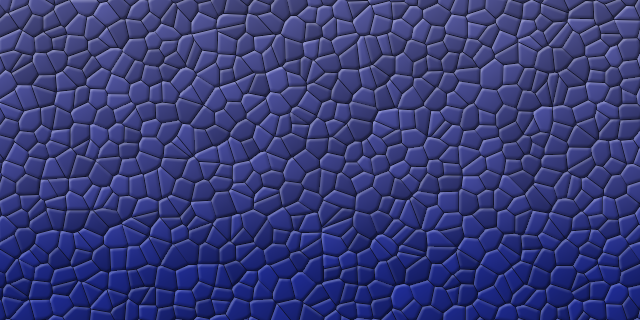
This texture is drawn by a Shadertoy shader. Its source:

```glsl
// Bevelled blue mosaic: irregular Voronoi tiles with fine dark joints,
// lit from the upper left, over a vertical gradient from slate to deep blue.
// Joints and bevels come from a second pass over the neighbouring sites.

#define ROWS 18.0
#define JITTER 1.0
#define JOINT_HALF_WIDTH 0.018
#define FAINT_JOINT_SHARE 0.22
#define BEVEL_WIDTH 0.25
#define HIGHLIGHT 0.23
#define SHADOW 0.38
#define TILE_VARIATION 0.24
#define TILE_TILT 0.16
#define TOP_COLOR vec3(0.280, 0.290, 0.520)
#define MIDDLE_COLOR vec3(0.220, 0.237, 0.505)
#define BOTTOM_COLOR vec3(0.100, 0.140, 0.475)

const vec3 JOINT_COLOR = vec3(0.045, 0.050, 0.110);
const vec2 LIGHT_DIRECTION = vec2(-0.6, 0.8);

// Sine-free hash: two values in 0..1 per grid cell.
vec2 hash2(vec2 p) {
    vec3 q = fract(vec3(p.xyx) * vec3(0.1031, 0.1030, 0.0973));
    q += dot(q, q.yzx + 33.33);
    return fract((q.xx + q.yz) * q.zy);
}

vec2 sitePosition(vec2 cell) {
    return cell + 0.5 + JITTER * (hash2(cell + 17.0) - 0.5);
}

vec2 nearestCell(vec2 p) {
    vec2 home = floor(p), best = home;
    float bestDistance = 1e5;
    for (int y = -1; y <= 1; y++)
    for (int x = -1; x <= 1; x++) {
        vec2 cell = home + vec2(x, y);
        vec2 offset = sitePosition(cell) - p;
        float d = dot(offset, offset);
        if (d < bestDistance) {
            bestDistance = d;
            best = cell;
        }
    }
    return best;
}

// Returns the joint darkness and the summed bevel slope towards the light.
vec2 jointAndBevel(vec2 p, vec2 tile, float pixel) {
    vec2 site = sitePosition(tile);
    float joint = 0.0, slope = 0.0;
    for (int y = -2; y <= 2; y++)
    for (int x = -2; x <= 2; x++) {
        if (x == 0 && y == 0) continue;
        vec2 neighbour = tile + vec2(x, y);
        vec2 other = sitePosition(neighbour);
        vec2 normal = normalize(other - site);
        float d = dot(0.5 * (site + other) - p, normal);

        // The same pair gives the same hash, so both tiles agree on the joint.
        float pair = hash2(tile + neighbour + 91.0).x;
        float strength = mix(0.45, 1.0, smoothstep(0.0, FAINT_JOINT_SHARE, pair));
        float coverage = clamp((JOINT_HALF_WIDTH - abs(d)) / pixel + 0.5, 0.0, 1.0);
        joint = max(joint, strength * coverage);

        float bevel = 1.0 - smoothstep(0.0, BEVEL_WIDTH, d);
        slope += bevel * dot(normal, LIGHT_DIRECTION);
    }
    return vec2(joint, clamp(slope, -1.0, 1.0));
}

vec3 backgroundGradient(float height) {
    vec3 lower = mix(BOTTOM_COLOR, MIDDLE_COLOR, smoothstep(0.10, 0.48, height));
    return mix(lower, TOP_COLOR, smoothstep(0.40, 1.0, height));
}

void mainImage(out vec4 fragColor, in vec2 fragCoord) {
    vec2 p = fragCoord / iResolution.y * ROWS;
    float pixel = ROWS / iResolution.y;
    vec2 tile = nearestCell(p);
    vec2 relief = jointAndBevel(p, tile, pixel);

    // Base colour, with a change of tone per tile and a slight tilt across it.
    vec3 color = backgroundGradient(fragCoord.y / iResolution.y);
    float tone = TILE_VARIATION * (hash2(tile + 53.0).y - 0.5);
    float tilt = TILE_TILT * dot(p - sitePosition(tile), LIGHT_DIRECTION);
    color *= 1.0 + tone + tilt;

    // Lit and shaded sides of the bevel.
    color += HIGHLIGHT * max(relief.y, 0.0) * vec3(1.0, 1.0, 0.75);
    color *= 1.0 - SHADOW * max(-relief.y, 0.0);

    // Dark joints, already smoothed over one pixel.
    fragColor = vec4(mix(color, JOINT_COLOR, relief.x), 1.0);
}
```
